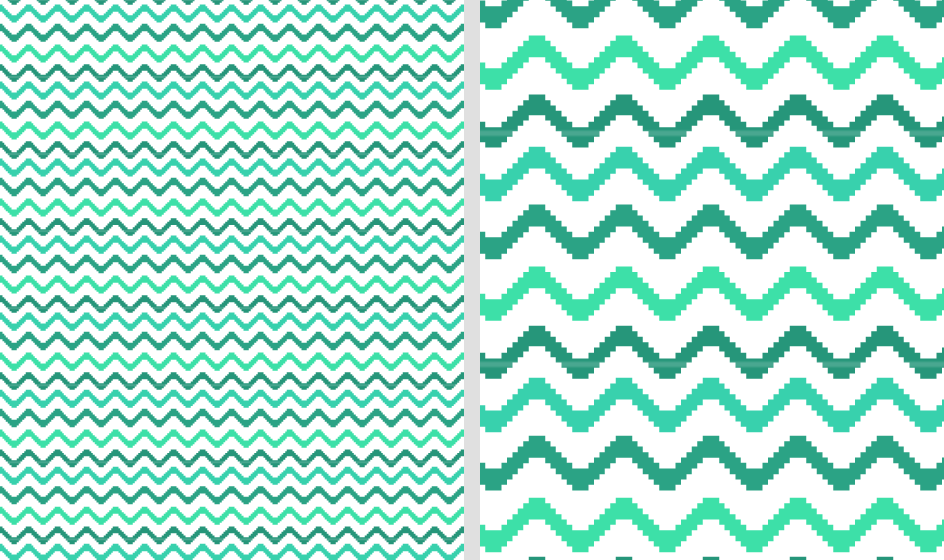
Left: the whole. Right: its middle third, enlarged.
Give the GLSL for this pattern, as a WebGL 1 fragment shader.

```glsl
precision highp float;
// Stair-stepped zigzag stripes in four repeating greens on white.

#define WAVES 16.0          // zigzags across the canvas
#define WAVE_CELLS 16.0     // stair columns in one zigzag
#define CYCLES 7.268        // four-stripe groups down the canvas
#define CYCLE_CELLS 42.54   // height of one group, in cells
#define PEAK_SHIFT 0.2      // sideways offset of the peaks, in cells
#define RISE 6.0            // steps between peak and trough
#define SOFTNESS 1.3        // edge filter width, in pixels
#define TEAL vec3(0.22, 0.82, 0.68)
#define GREEN vec3(0.17, 0.64, 0.52)
#define MINT vec3(0.24, 0.88, 0.66)
#define DARK vec3(0.15, 0.59, 0.48)

uniform vec2 u_resolution;

// Adds one stripe: top edge and thickness are in cells.
vec3 stripe(vec3 base, vec3 ink, float y, float top, float thickness) {
  float inside = step(top, y) * step(y, top + thickness);
  return mix(base, ink, inside);
}

// Steps down from the peak, with three-column caps at both ends.
float stairDrop(float x) {
  float column = floor(x + PEAK_SHIFT + 0.5);
  float wrapped = mod(column, WAVE_CELLS);
  float fromPeak = min(wrapped, WAVE_CELLS - wrapped);
  return clamp(fromPeak - 1.0, 0.0, RISE);
}

// Hard-edged pattern; cell coordinates run right and down.
vec3 pattern(vec2 cell) {
  float drop = stairDrop(cell.x);
  float y = mod(cell.y - drop, CYCLE_CELLS);

  // A faint pale seam runs through the low ends of the dark stripe.
  float seamDistance = abs(y + drop - 42.5);
  float seam = 0.16 * (1.0 - smoothstep(0.2, 0.8, seamDistance));
  vec3 darkInk = mix(DARK, vec3(1.0), seam);

  vec3 color = vec3(1.0);
  color = stripe(color, TEAL, y, 2.45, 4.0);
  color = stripe(color, GREEN, y, 13.1, 4.05);
  color = stripe(color, MINT, y, 24.5, 4.0);
  color = stripe(color, darkInk, y, 35.4, 3.75);
  return color;
}

void main() {
  vec2 cells = vec2(WAVES * WAVE_CELLS, CYCLES * CYCLE_CELLS);
  vec3 sum = vec3(0.0);

  // Average a grid of samples to smooth every stair edge.
  for (int i = 0; i < 4; i++) {
    for (int j = 0; j < 4; j++) {
      vec2 offset = (vec2(float(i), float(j)) - 1.5) * 0.25 * SOFTNESS;
      vec2 uv = (gl_FragCoord.xy + offset) / u_resolution;
      sum += pattern(vec2(uv.x, 1.0 - uv.y) * cells);
    }
  }
  gl_FragColor = vec4(sum / 16.0, 1.0);
}
```
